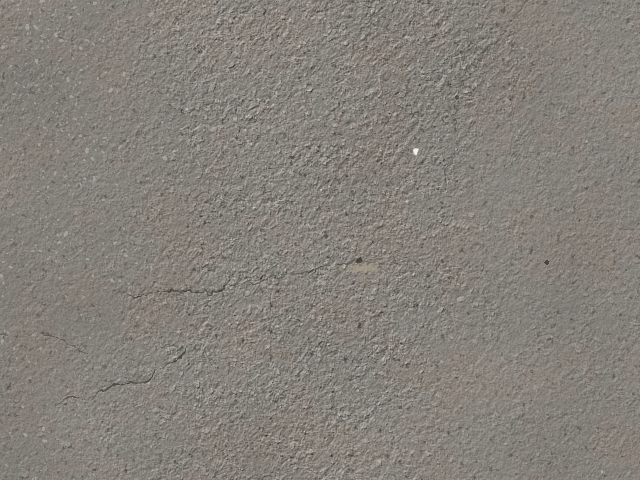
Write a Shadertoy shader that draws this texture.

```glsl
// Weathered grey asphalt: raking light on rough grit, pale chips on one side and thin jagged cracks.

const vec3 COOL_GREY = vec3(0.520, 0.507, 0.486);
const vec3 WARM_GREY = vec3(0.532, 0.506, 0.478);
const vec3 PALE_CHIP = vec3(0.70, 0.70, 0.68);
const vec3 RUST_DUST = vec3(0.56, 0.50, 0.45);
const vec3 SAND = vec3(0.66, 0.62, 0.53);
const vec3 CRACK_DARK = vec3(0.22, 0.205, 0.18);
const vec2 TO_LIGHT = vec2(-0.6, 0.8);

vec2 hash2(vec2 p) {
    vec3 q = fract(p.xyx * vec3(0.1031, 0.1030, 0.0973));
    q += dot(q, q.yzx + 33.33);
    return fract((q.xx + q.yz) * q.zy);
}

mat2 rotation(float angle) {
    float c = cos(angle), s = sin(angle);
    return mat2(c, s, -s, c);
}

float cornerSlope(vec2 cell, vec2 offset) {
    float angle = 6.2832 * hash2(cell).x;
    return dot(vec2(cos(angle), sin(angle)), offset);
}

float gradientNoise(vec2 p) {
    vec2 i = floor(p), f = fract(p), e = vec2(1.0, 0.0);
    vec2 u = f * f * f * (f * (f * 6.0 - 15.0) + 10.0);
    float low = mix(cornerSlope(i, f), cornerSlope(i + e, f - e), u.x);
    float high = mix(cornerSlope(i + e.yx, f - e.yx), cornerSlope(i + 1.0, f - 1.0), u.x);
    return mix(low, high, u.y);
}

// Sum of octaves, each turned to hide the lattice
float fbm(vec2 p, int octaves, float gain) {
    float sum = 0.0, weight = 1.0;
    for (int i = 0; i < octaves; i++) {
        sum += weight * gradientNoise(p);
        p = rotation(0.65) * p * 2.07 + 17.3;
        weight *= gain;
    }
    return sum;
}

// Angular stones scattered one per cell
float chips(vec2 p, float scale, float chance, float soft) {
    vec2 g = p * scale, cell = floor(g);
    float mask = 0.0;
    for (int y = -1; y <= 1; y++)
    for (int x = -1; x <= 1; x++) {
        vec2 id = cell + vec2(x, y);
        vec2 shape = hash2(id + 71.3);
        vec2 d = abs(rotation(6.2832 * shape.x) * (g - id - hash2(id)));
        float size = mix(0.10, 0.34, shape.y * shape.y);
        float edge = max(d.x * 0.9 + d.y * 0.8, d.y * 1.8) - size;
        float present = step(hash2(id + 19.7).x, chance);
        mask = max(mask, present * (1.0 - smoothstep(-soft * scale, soft * scale, edge)));
    }
    return mask;
}

// Stones as lit faces minus the shadows beside them
float litStones(vec2 p, float scale, float chance, float soft) {
    float face = chips(p, scale, chance, soft);
    float shade = chips(p + 0.13 / scale * TO_LIGHT, scale, chance, soft);
    return 0.8 * face - 1.1 * shade * (1.0 - face);
}

float segment(vec2 p, vec2 a, vec2 b) {
    vec2 ab = b - a;
    return length(p - a - ab * clamp(dot(p - a, ab) / dot(ab, ab), 0.0, 1.0));
}

float bentCrack(vec2 p, vec2 a, vec2 b, vec2 c, float width) {
    float d = min(segment(p, a, b), segment(p, b, c));
    return 1.0 - smoothstep(0.2 * width, 1.6 * width, d);
}

float cracks(vec2 p) {
    vec2 wobble = vec2(fbm(p * 15.0, 4, 0.62), fbm(p * 15.0 + 40.0, 4, 0.62));
    vec2 q = p + 0.017 * wobble;
    float width = 0.0015 * (1.0 + 1.6 * gradientNoise(p * 32.0));
    float m = bentCrack(q, vec2(0.26, 0.385), vec2(0.47, 0.40), vec2(0.74, 0.45), width);
    m = max(m, 0.45 * bentCrack(q, vec2(0.74, 0.45), vec2(0.86, 0.45), vec2(0.97, 0.442), 0.8 * width));
    m = max(m, bentCrack(q, vec2(0.12, 0.155), vec2(0.30, 0.21), vec2(0.39, 0.27), width));
    m = max(m, 0.7 * bentCrack(q, vec2(-0.02, 0.30), vec2(0.08, 0.31), vec2(0.19, 0.265), width));
    float branch = bentCrack(q, vec2(1.11, 1.01), vec2(0.965, 0.84), vec2(0.93, 0.61), width);
    m = max(m, 0.55 * branch);
    return m * clamp(0.8 + 1.2 * gradientNoise(p * 18.0 + 3.0), 0.15, 1.0);
}

float blot(vec2 p, vec2 center, vec2 radius) {
    float ragged = 0.9 * gradientNoise(p * 130.0);
    return 1.0 - smoothstep(0.6, 1.2, length((p - center) / radius) + ragged);
}

void mainImage(out vec4 fragColor, in vec2 fragCoord) {
    vec2 p = fragCoord / iResolution.y;
    float soft = 0.5 / iResolution.y;
    float drift = fbm(p * 3.0, 4, 0.5);
    float worn = p.x + 0.15 * drift;
    float left = 1.0 - smoothstep(0.10, 0.42, worn);
    float rough = mix(0.45, 1.0, smoothstep(0.15, 0.5, worn));
    rough *= 1.0 - 0.45 * smoothstep(0.80, 1.12, worn + 0.1 * (0.5 - p.y));

    // Ground tint
    vec3 color = mix(COOL_GREY, WARM_GREY, smoothstep(-0.4, 0.5, fbm(p * 7.0 + 9.0, 4, 0.6)));
    color += 0.025 * drift - 0.02 * left * (1.0 - p.y);
    float dust = smoothstep(0.25, 0.7, fbm(p * 45.0 + 5.0, 3, 0.6));
    color = mix(color, RUST_DUST, 0.35 * dust);

    // Grit lit from the side, in clumps of varying strength
    vec2 shift = 0.0017 * TO_LIGHT;
    vec2 grit = p * 56.0 + 0.5 * gradientNoise(p * 40.0);
    float relief = fbm(grit - shift * 56.0, 3, 0.85) - fbm(grit + shift * 56.0, 3, 0.85);
    float clump = 1.0 + 0.8 * gradientNoise(p * 20.0 + 50.0);
    color += 0.165 * rough * clump * relief + 0.05 * gradientNoise(p * 215.0);
    float pits = smoothstep(0.36, 0.6, fbm(p * 70.0 + 31.0, 2, 0.6));
    color -= 0.13 * pits * (0.4 + 0.6 * rough);

    // Embedded stones of three sizes, then pale flecks
    float stones = litStones(p, 40.0, 0.35 * rough, soft) + litStones(p + 5.0, 68.0, 0.6 * rough, soft);
    stones += 0.8 * litStones(p + 9.0, 105.0, 0.7 * rough, soft);
    color += 0.105 * rough * stones * vec3(0.97, 1.0, 1.02);
    float fleckChance = left * mix(0.10, 0.36, smoothstep(0.2, 0.95, p.y));
    float flecks = max(chips(p + 3.0, 52.0, 0.7 * fleckChance, soft), chips(p + 7.0, 95.0, fleckChance, soft));
    color = mix(color, PALE_CHIP, 0.65 * flecks);

    // Cracks with a lit lower lip, sand, a loose stone and a white scrap
    float gap = cracks(p);
    color += 0.05 * cracks(p + 0.004 * TO_LIGHT) * (1.0 - gap);
    color = mix(color, SAND, 0.65 * blot(p, vec2(0.757, 0.441), vec2(0.034, 0.009)));
    color = mix(color, CRACK_DARK, 0.8 * gap);
    color = mix(color, CRACK_DARK, 0.8 * blot(p, vec2(0.749, 0.457), vec2(0.006, 0.008)));
    color = mix(color, vec3(0.93), blot(p, vec2(0.866, 0.684), vec2(0.006, 0.007)));

    fragColor = vec4(clamp(color, 0.0, 1.0), 1.0);
}
```
